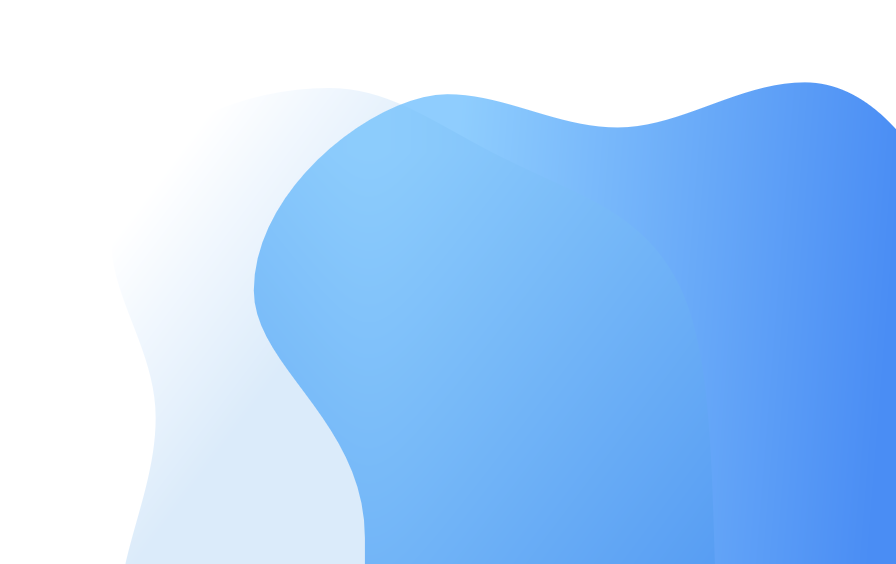
Give the GLSL for this background, as a WebGL 2 fragment shader.

```glsl
#version 300 es
precision highp float;
// Two overlapping translucent blobs, pale and blue, rising from the lower edge on white.

#define STEPS 20            // line pieces per curve
#define CURVES 6            // cubic curves per outline
#define POINTS 19           // 3 * CURVES + 1
#define PALE_DIR vec2(0.8, -0.6)
#define GLOW_CENTER vec2(65.4, 73.0)
#define GLOW_FALLOFF vec2(0.00875, 0.0065)

uniform vec2 u_resolution;
out vec4 fragColor;

const vec3 WHITE      = vec3(1.0);
const vec3 MIST       = vec3(0.945, 0.970, 0.996);
const vec3 PALE_BLUE  = vec3(0.860, 0.922, 0.980);
const vec3 SKY        = vec3(0.560, 0.805, 0.995);
const vec3 ROYAL      = vec3(0.290, 0.553, 0.957);
const vec3 GLOW       = vec3(0.550, 0.800, 0.988);
const vec3 GLOW_SHADE = vec3(0.335, 0.610, 0.950);

// Outlines as chained cubic curves; the canvas is 100 units high.
const vec2 PALE_BLOB[POINTS] = vec2[POINTS](
    vec2(21.8, -2.1),
    vec2(23.4, 6.6), vec2(27.6, 16.0), vec2(27.6, 25.9),
    vec2(27.6, 37.8), vec2(19.7, 47.1), vec2(19.7, 57.5),
    vec2(19.7, 74.7), vec2(40.5, 84.4), vec2(58.3, 84.4),
    vec2(70.1, 84.4), vec2(78.4, 77.0), vec2(91.3, 71.0),
    vec2(102.7, 65.4), vec2(113.1, 62.4), vec2(119.5, 51.2),
    vec2(125.7, 40.5), vec2(126.1, 22.2), vec2(126.8, -1.7));

const vec2 BLUE_BLOB[POINTS] = vec2[POINTS](
    vec2(64.7, 4.6),
    vec2(64.7, 25.3), vec2(45.0, 34.9), vec2(45.0, 48.5),
    vec2(45.0, 66.8), vec2(66.8, 83.3), vec2(79.3, 83.3),
    vec2(89.6, 83.3), vec2(98.8, 77.4), vec2(109.5, 77.4),
    vec2(120.7, 77.4), vec2(131.1, 85.4), vec2(142.7, 85.4),
    vec2(149.0, 85.4), vec2(154.6, 82.0), vec2(159.3, 76.6),
    vec2(190.0, 40.0), vec2(190.0, -40.0), vec2(64.7, -20.0));

vec2 cubic(vec2 a, vec2 b, vec2 c, vec2 d, float t) {
    float s = 1.0 - t;
    return s * s * s * a + 3.0 * s * s * t * b + 3.0 * s * t * t * c + t * t * t * d;
}

// Signed distance to a closed outline, negative inside.
float outlineDistance(vec2 p, vec2 path[POINTS]) {
    float nearest = 1e6;
    float side = 1.0;
    vec2 a = path[POINTS - 1];
    for (int i = 0; i < CURVES; i++) {
        int k = 3 * i;
        for (int j = 0; j < STEPS; j++) {
            vec2 b = cubic(path[k], path[k + 1], path[k + 2], path[k + 3],
                           float(j) / float(STEPS - 1));
            vec2 edge = b - a;
            vec2 rel = p - a;
            float h = clamp(dot(rel, edge) / max(dot(edge, edge), 1e-6), 0.0, 1.0);
            vec2 gap = rel - edge * h;
            nearest = min(nearest, dot(gap, gap));
            // Flip the side at each crossing of a ray to the right
            if ((a.y > p.y) != (b.y > p.y) &&
                p.x < a.x + edge.x * (p.y - a.y) / edge.y) side = -side;
            a = b;
        }
    }
    return side * sqrt(nearest);
}

float coverage(float dist, float pixel) {
    return clamp(0.5 - dist / pixel, 0.0, 1.0);
}

vec3 paleGradient(vec2 p) {
    float s = dot(p - vec2(0.0, 100.0), PALE_DIR);
    vec3 color = mix(WHITE, MIST, clamp((s - 41.5) / 14.0, 0.0, 1.0));
    return mix(color, PALE_BLUE, clamp((s - 55.5) / 23.5, 0.0, 1.0));
}

vec3 blueGradient(vec2 p) {
    float s = p.x + 0.08 * (60.0 - p.y);
    return mix(SKY, ROYAL, clamp((s - 80.0) / 79.0, 0.0, 1.0));
}

// Soft light near the top of the overlap, fading sideways and down
vec3 overlapGradient(vec2 p) {
    vec2 d = p - GLOW_CENTER;
    vec2 away = vec2(length(vec2(d.x, 6.0)) - 6.0, max(-d.y, 0.0));
    return mix(GLOW, GLOW_SHADE, clamp(dot(away, GLOW_FALLOFF), 0.0, 1.0));
}

void main() {
    float pixel = 100.0 / u_resolution.y;
    vec2 p = gl_FragCoord.xy * pixel;
    float pale = coverage(outlineDistance(p, PALE_BLOB), pixel);
    float blue = coverage(outlineDistance(p, BLUE_BLOB), pixel);

    vec3 color = mix(WHITE, paleGradient(p), pale);
    color = mix(color, mix(blueGradient(p), overlapGradient(p), pale), blue);
    fragColor = vec4(color, 1.0);
}
```
